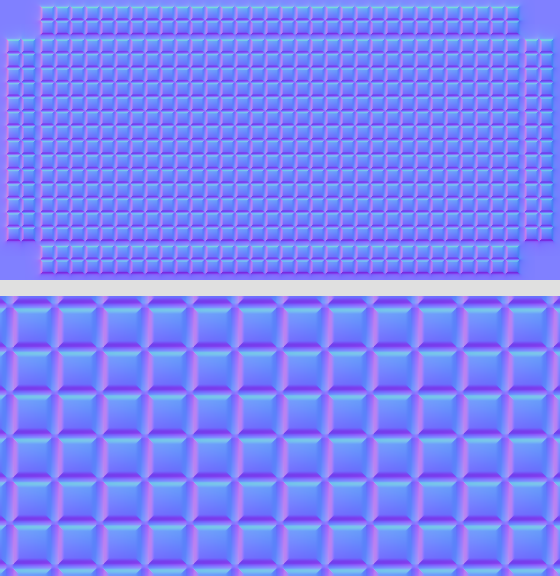
Top, the full canvas; bottom, a detail of the centre.
Reproduce this texture map procedurally as a Shadertoy shader.

```glsl
// Normal map of bevelled square tiles: a 32 x 14 field framed by four two-tile strips.

const vec2 PITCH = vec2(0.0536, 0.0517);       // tile spacing, canvas height = 1
const vec2 HALF_TILE = vec2(0.0221, 0.0227);
const float BEVEL = 0.0075;

// Signed distance to a box in x, outward direction in yz.
vec3 boxDistance(vec2 p, vec2 halfSize, float blur) {
    vec2 q = abs(p) - halfSize;
    vec2 side = vec2(p.x < 0.0 ? -1.0 : 1.0, p.y < 0.0 ? -1.0 : 1.0);
    vec2 outer = max(q, 0.0);
    float reach = length(outer);
    float mitre = smoothstep(-blur, blur, q.x - q.y);
    vec2 dir = reach > 0.0 ? outer / reach : normalize(vec2(mitre, 1.0 - mitre));
    return vec3(reach + min(max(q.x, q.y), 0.0), dir * side);
}

// Slope of one tile: domed face, crisp mitred rim and soft skirt in the gutter.
vec2 tileTilt(vec2 p, float blur) {
    vec3 box = boxDistance(p, HALF_TILE, blur);
    float d = box.x;
    vec2 dir = box.yz * vec2(-1.0, 1.0);
    float inside = smoothstep(blur, -blur, d);
    float ramp = smoothstep(-BEVEL, -0.25 * BEVEL, d);

    // The skirt is stronger on the left and lower sides
    float lit = max(-dir.x, 0.0) * 0.45 + max(dir.y, 0.0) * 0.4;
    float skirt = 0.23 * (1.0 - lit) * exp(-max(d, 0.0) / 0.004)
                + 0.08 * exp(-max(d, 0.0) / 0.018);
    float rim = 0.27 * (1.0 - 0.5 * max(-dir.x, 0.0));

    vec2 dome = vec2(-0.07, 0.025) + vec2(-0.10, 0.19) * p / HALF_TILE;
    return dir * ramp * mix(skirt, rim, inside) + dome * inside * (1.0 - 0.6 * ramp);
}

// Sum of the nearby tiles in a centred block of count.x by count.y.
vec2 panelTilt(vec2 p, vec2 center, vec2 count, float blur) {
    vec2 grid = (p - center) / PITCH + 0.5 * count;
    vec2 cell = floor(grid);
    vec2 tilt = vec2(0.0);
    for (int j = -1; j <= 1; j++) {
        for (int i = -1; i <= 1; i++) {
            vec2 id = cell + vec2(i, j);
            if (any(lessThan(id, vec2(0.0))) || any(greaterThanEqual(id, count))) continue;
            tilt += tileTilt((grid - id - 0.5) * PITCH, blur);
        }
    }
    return tilt;
}

// Pack a slope as a normal colour.
vec3 encodeNormal(vec2 tilt) {
    float z = sqrt(max(1.0 - 4.0 * dot(tilt, tilt), 0.0));
    return vec3(0.5 + tilt, 0.5 + 0.5 * z);
}

void mainImage(out vec4 fragColor, in vec2 fragCoord) {
    vec2 p = (fragCoord / iResolution.xy - 0.5) * vec2(2.0, 1.0);
    float blur = max(0.0012, 0.5 / iResolution.y);

    // Central field, then mirrored strips on each side
    vec2 tilt = panelTilt(p, vec2(0.0), vec2(32.0, 14.0), blur);
    for (float side = -1.0; side <= 1.0; side += 2.0) {
        tilt += panelTilt(p, vec2(0.0, 0.427 * side), vec2(32.0, 2.0), blur);
        tilt += panelTilt(p, vec2(0.925 * side, 0.0), vec2(2.0, 14.0), blur);
    }
    fragColor = vec4(encodeNormal(tilt), 1.0);
}
```
